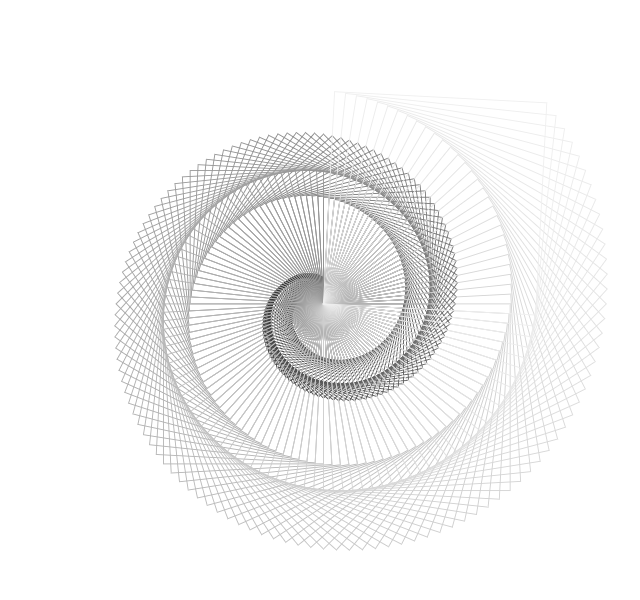
Give the GLSL for this background, as a Shadertoy shader.

```glsl
// A spiral of thin square outlines that turn about a shared corner, dark to pale.

const int SQUARE_COUNT = 240;
const float TURN_STEP = radians(3.0);
const float SIDE_STEP = 1.0 / 675.0;     // growth per square, in canvas heights
const float LINE_WIDTH = 1.0 / 675.0;
const vec2 PIVOT = vec2(0.0058, -0.0065); // offset from the canvas centre
const vec3 PAPER = vec3(1.0);

// Coordinates of p in a frame turned counterclockwise by angle
vec2 toTurnedFrame(vec2 p, float angle) {
    float c = cos(angle), s = sin(angle);
    return vec2(c * p.x + s * p.y, c * p.y - s * p.x);
}

// Distance to the outline of a square spanning (0,0) to (side,side)
float squareOutline(vec2 p, float side) {
    vec2 q = abs(p - 0.5 * side);
    return abs(max(q.x, q.y) - 0.5 * side);
}

// Share of a pixel covered by a line whose axis lies at dist
float lineCoverage(float dist, float width, float pixel) {
    float nearEdge = max(dist - 0.5 * pixel, -0.5 * width);
    float farEdge = min(dist + 0.5 * pixel, 0.5 * width);
    return clamp((farEdge - nearEdge) / pixel, 0.0, 1.0);
}

// Layers the squares from the smallest to the largest
vec3 squareSpiral(vec2 p, float pixel) {
    vec3 color = PAPER;
    for (int i = 0; i < SQUARE_COUNT; i++) {
        float index = float(i);
        vec2 local = toTurnedFrame(p, index * TURN_STEP);
        float dist = squareOutline(local, index * SIDE_STEP);
        vec3 ink = vec3(index / 255.0);
        color = mix(color, ink, lineCoverage(dist, LINE_WIDTH, pixel));
    }
    return color;
}

void mainImage(out vec4 fragColor, in vec2 fragCoord) {
    vec2 p = (fragCoord - 0.5 * iResolution.xy) / iResolution.y - PIVOT;
    fragColor = vec4(squareSpiral(p, 1.0 / iResolution.y), 1.0);
}
```
